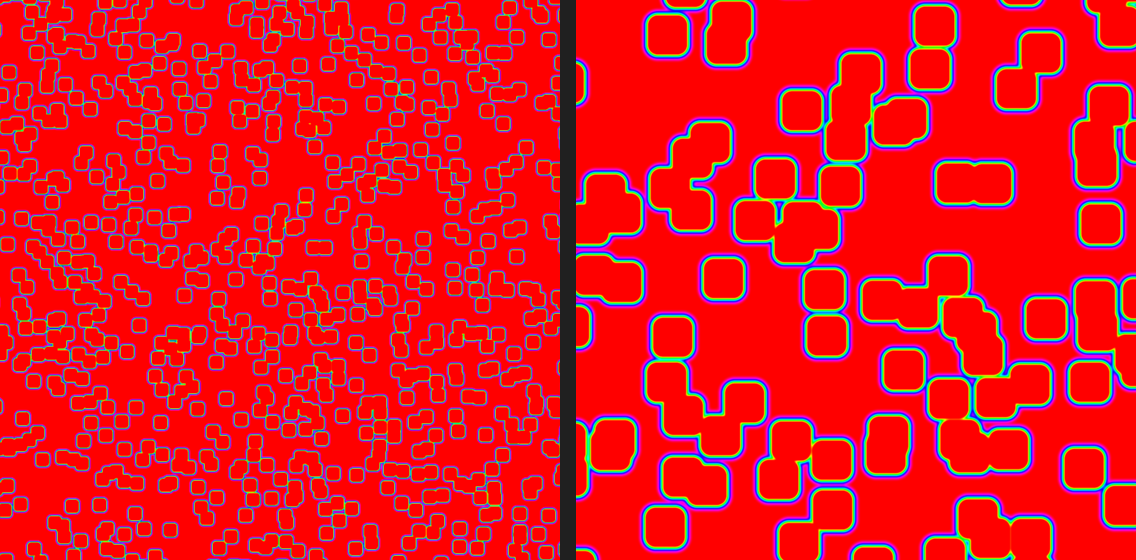
Left, the full canvas; right, a detail of the centre.
This pattern is drawn by a Shadertoy shader. Its source:

```glsl
const float CELLS = 40.0;        // grid cells across the canvas
const float OCCUPANCY = 0.42;    // share of cells that hold a tile
const float JITTER = 0.95;       // wander of a tile inside its cell
const float TILE_HALF = 0.0114;  // half width of a tile
const float TILE_ROUND = 0.0056; // corner radius
const float JOIN_BLEND = 0.0018; // softness where tiles merge
const float RIM_WIDTH = 0.0054;  // width of the rainbow rim
const float FOOTPRINT = 1.5;     // antialiasing filter width in pixels
const int SAMPLES = 3;           // antialiasing samples per axis

// Three random values per cell, without sine
vec3 hash32(vec2 p) {
    vec3 q = fract(vec3(p.xyx) * vec3(0.1031, 0.1030, 0.0973));
    q += dot(q, q.yxz + 33.33);
    return fract((q.xxy + q.yzz) * q.zyx);
}

float roundedBox(vec2 p, float halfSize, float radius) {
    vec2 q = abs(p) - halfSize + radius;
    return length(max(q, 0.0)) + min(max(q.x, q.y), 0.0) - radius;
}

float smoothMin(float a, float b, float k) {
    float h = max(k - abs(a - b), 0.0) / k;
    return min(a, b) - h * h * k * 0.25;
}

// Distance to the union of all scattered tiles
float tileField(vec2 p, float cells) {
    vec2 home = floor(p * cells);
    float nearest = 1.0;
    for (int y = -1; y <= 1; y++) {
        for (int x = -1; x <= 1; x++) {
            vec2 cell = home + vec2(x, y);
            vec3 rnd = hash32(cell + 17.0);
            if (rnd.z > OCCUPANCY) continue;
            vec2 center = (cell + 0.5 + (rnd.xy - 0.5) * JITTER) / cells;
            float tile = roundedBox(p - center, TILE_HALF, TILE_ROUND);
            nearest = smoothMin(nearest, tile, JOIN_BLEND);
        }
    }
    return nearest;
}

vec3 hueColor(float hue) {
    return clamp(abs(mod(hue * 6.0 + vec3(0.0, 4.0, 2.0), 6.0) - 3.0) - 1.0, 0.0, 1.0);
}

// One full turn of hue across the rim: fast inside, slow outside
vec3 rimColor(float dist, float width) {
    float rest = 1.0 - clamp(dist / width, 0.0, 1.0);
    return hueColor(1.0 - rest * rest);
}

void mainImage(out vec4 fragColor, in vec2 fragCoord) {
    vec3 color = vec3(0.0);
    for (int j = 0; j < SAMPLES; j++) {
        for (int i = 0; i < SAMPLES; i++) {
            vec2 offset = ((vec2(i, j) + 0.5) / float(SAMPLES) - 0.5) * FOOTPRINT;
            vec2 uv = (fragCoord + offset) / iResolution.y;
            color += rimColor(tileField(uv, CELLS), RIM_WIDTH);
        }
    }
    fragColor = vec4(color / float(SAMPLES * SAMPLES), 1.0);
}
```
